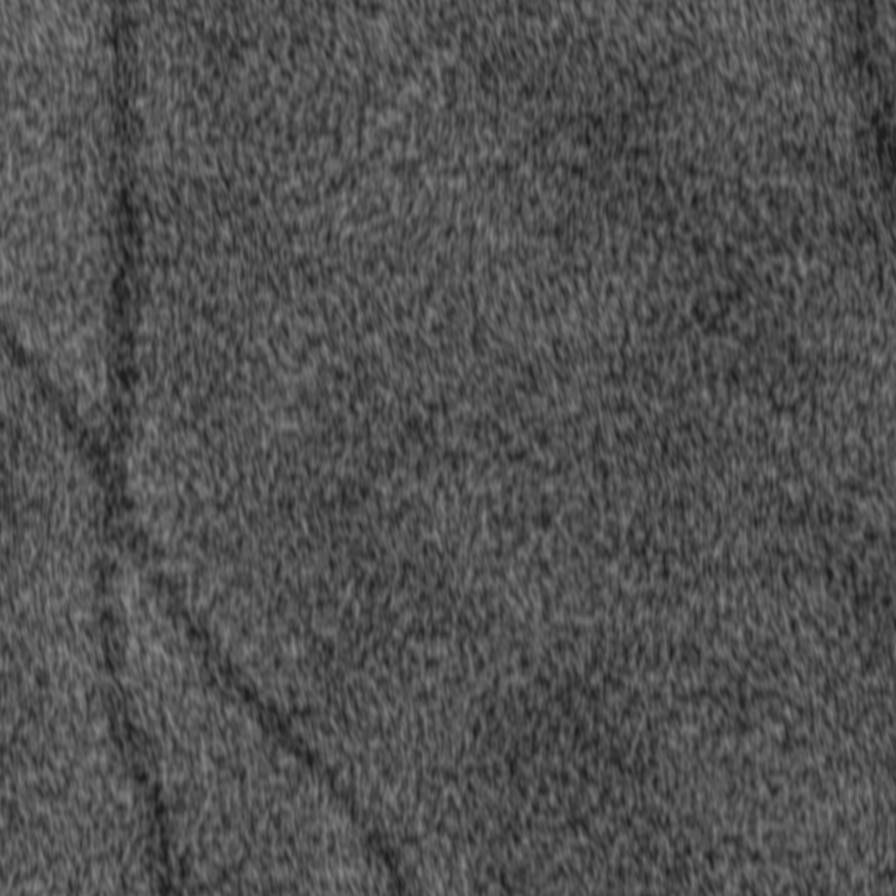
A WebGL 1 fragment shader for this texture:

```glsl
precision highp float;

uniform vec2 u_resolution;

#define BASE_GRAY 0.317
#define GRAIN_FREQ vec2(128.0, 56.0)
#define GRAIN_CONTRAST 0.185
#define FIBRE_LEAN 0.09
#define FIBRE_SWIRL 0.022
#define MOTTLE_CONTRAST 0.062
#define CREASE_DEPTH 0.1
#define CREASE_WIDTH 0.0165
#define RIM_LIGHT 0.016

// Random unit gradient for a lattice corner
vec2 cornerGradient(vec2 cell) {
  vec3 h = fract(cell.xyx * vec3(0.1031, 0.1030, 0.0973));
  h += dot(h, h.yzx + 33.33);
  float angle = 6.28318 * fract((h.x + h.y) * h.z);
  return vec2(cos(angle), sin(angle));
}

float gradientNoise(vec2 p) {
  vec2 cell = floor(p);
  vec2 f = p - cell;
  vec2 w = f * f * f * (f * (f * 6.0 - 15.0) + 10.0);
  vec2 e = vec2(1.0, 0.0);
  float a = dot(cornerGradient(cell), f);
  float b = dot(cornerGradient(cell + e.xy), f - e.xy);
  float c = dot(cornerGradient(cell + e.yx), f - e.yx);
  float d = dot(cornerGradient(cell + e.xx), f - e.xx);
  return mix(mix(a, b, w.x), mix(c, d, w.x), w.y);
}

// Short upright fibres of mixed size with a gently wandering lean
float fibreGrain(vec2 p) {
  p.x += FIBRE_LEAN * p.y + FIBRE_SWIRL * gradientNoise(p * 5.0 + 17.0);
  float tufts = gradientNoise(p * GRAIN_FREQ * 0.57 + vec2(23.1, 71.9));
  float coarse = gradientNoise(p * GRAIN_FREQ + 40.0);
  float fine = gradientNoise(p * GRAIN_FREQ * 1.63 + vec2(91.3, 57.7));
  return 0.45 * tufts + coarse + 0.6 * fine;
}

// Soft cloudy variation of the cloth
float mottle(vec2 p) {
  float sum = 0.0;
  float amplitude = 1.0;
  p = p * 3.5 + 8.0;
  for (int i = 0; i < 5; i++) {
    sum += amplitude * gradientNoise(p);
    p = p * 2.1 + vec2(13.7, 5.3);
    amplitude *= 0.82;
  }
  return sum;
}

float bump(float x) {
  return exp(-x * x);
}

// Dark groove with a faint bright rim, d is the distance to its line
float crease(float d, float width) {
  return RIM_LIGHT * bump(d / (width * 3.2))
       - (CREASE_DEPTH + RIM_LIGHT) * bump(d / width);
}

float creases(vec2 p) {
  float uprightX = 0.138 - 0.025 * bump((p.y - 0.36) / 0.13)
                 + 0.054 * (1.0 - smoothstep(-0.02, 0.24, p.y));
  float diagonalX = 0.447 - 0.7235 * p.y + 0.018 * sin((p.y - 0.42) * 14.0);
  float cornerX = 0.948 + 0.3 * (1.0 - p.y);

  float wobble = 0.003 * gradientNoise(p * 14.0 + 3.0);
  float upright = crease(p.x - uprightX + wobble, CREASE_WIDTH * 1.05);
  float diagonal = crease((p.x - diagonalX) * 0.81 + wobble, CREASE_WIDTH * 0.9);
  float corner = crease((p.x - cornerX) * 0.96 + wobble, CREASE_WIDTH * 1.5);
  return max(upright + diagonal + corner, -CREASE_DEPTH * 1.1);
}

void main() {
  vec2 p = gl_FragCoord.xy / u_resolution;

  // Light falls off from the upper left
  float lighting = 0.02 * (1.0 - smoothstep(0.0, 0.4, p.x))
                 + 0.03 * bump(length(p - vec2(0.02, 0.8)) / 0.13)
                 - 0.008 * smoothstep(0.4, 0.8, p.x);

  float gray = BASE_GRAY + lighting + creases(p)
             + MOTTLE_CONTRAST * mottle(p)
             + GRAIN_CONTRAST * fibreGrain(p);

  gl_FragColor = vec4(vec3(clamp(gray, 0.12, 0.52)), 1.0);
}
```
